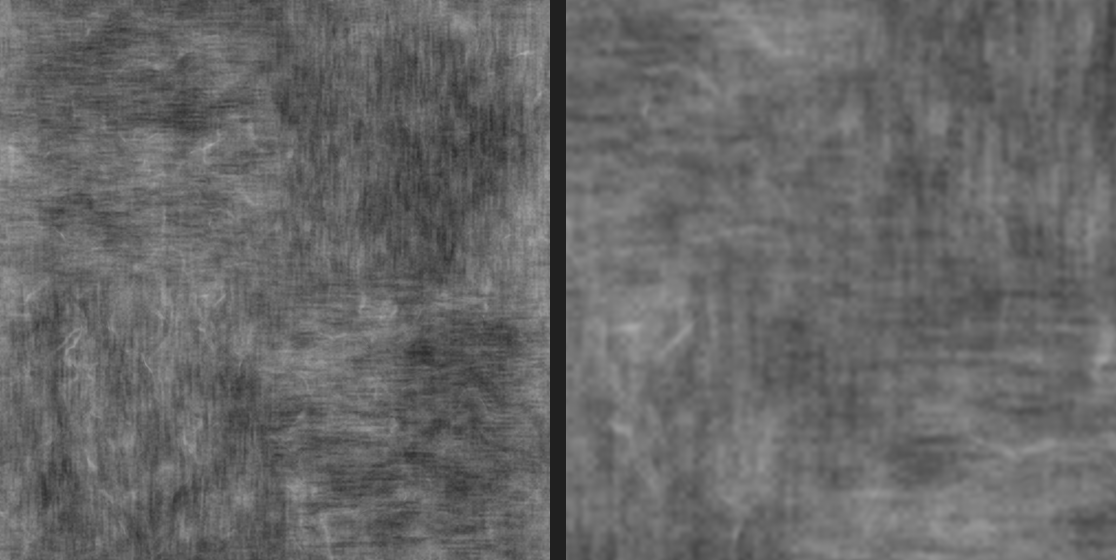
Left: the whole. Right: its middle third, enlarged.
A WebGL 2 fragment shader for this texture:

```glsl
#version 300 es
precision highp float;
// Worn grey cloth: four quadrants of fine thread running across or upright,
// under soft clouds, ragged mottling, dark folds and pale creases.
// Every layer is wrapped lattice noise or a wrapped cell scatter, so it tiles.
uniform vec2 u_resolution;
out vec4 fragColor;

const float TAU = 6.28318;

float hash(vec2 p, float seed) {
  return fract(sin(dot(p, vec2(127.1, 311.7)) + seed * 74.7) * 43758.55);
}

// Value noise with a whole number of cells across the tile
float noise(vec2 uv, vec2 cells, float seed) {
  vec2 p = uv * cells;
  vec2 i = floor(p);
  vec2 f = p - i;
  f = f * f * (3.0 - 2.0 * f);
  vec2 a = mod(i, cells);
  vec2 b = mod(i + 1.0, cells);
  return mix(mix(hash(a, seed), hash(vec2(b.x, a.y), seed), f.x),
             mix(hash(vec2(a.x, b.y), seed), hash(b, seed), f.x), f.y);
}

float fbm(vec2 uv, vec2 cells, float gain, float seed) {
  float sum = 0.0, total = 0.0, weight = 1.0;
  for (int k = 0; k < 4; k++) {
    sum += weight * noise(uv, cells, seed + float(k));
    total += weight;
    weight *= gain;
    cells *= 2.0;
  }
  return sum / total;
}

vec2 warp(vec2 uv, float cells, float amount, float seed) {
  vec2 shift = vec2(fbm(uv, vec2(cells), 0.5, seed),
                    fbm(uv, vec2(cells), 0.5, seed + 9.0));
  return uv + amount * (shift - 0.5);
}

// Thread streaks: long along the first axis of "cells", thin along the other
float threads(vec2 uv, vec2 cells, float seed) {
  return 0.65 * noise(uv, cells, seed)
       + 0.35 * noise(uv, floor(cells * 0.45), seed + 3.0);
}

// Short pale strokes, one per cell, at random angles
float strokes(vec2 uv, float cells, float width, float seed) {
  vec2 p = uv * cells;
  vec2 home = floor(p);
  float light = 0.0;
  for (int y = -1; y <= 1; y++) {
    for (int x = -1; x <= 1; x++) {
      vec2 cell = home + vec2(x, y);
      vec2 id = mod(cell, cells);
      vec2 centre = cell + vec2(hash(id, seed), hash(id, seed + 1.0));
      float angle = TAU * hash(id, seed + 2.0);
      vec2 dir = vec2(cos(angle), sin(angle));
      float reach = mix(0.1, 0.5, hash(id, seed + 3.0));
      vec2 d = p - centre;
      float along = clamp(dot(d, dir), -reach, reach);
      float fade = 1.0 - 0.7 * abs(along) / reach;
      float strength = hash(id, seed + 4.0);
      float gap = length(d - dir * along) / width;
      light = max(light, strength * strength * fade * exp(-gap * gap));
    }
  }
  return light;
}

// Thin wandering lines where warped noise crosses its middle value
float veins(vec2 uv, float cells, float seed) {
  float ridge = abs(noise(uv, vec2(cells), seed) - 0.5);
  float mask = smoothstep(0.5, 0.8, noise(uv, vec2(cells + 3.0), seed + 5.0));
  return mask * exp(-ridge * ridge * 500.0);
}

void main() {
  vec2 uv = gl_FragCoord.xy / u_resolution;
  vec2 bent = warp(uv, 14.0, 0.07, 1.0);
  vec2 wavy = warp(uv, 6.0, 0.012, 21.0);

  // Thread direction alternates by quadrant, with an uneven border
  float checker = sin(TAU * bent.x) * sin(TAU * bent.y);
  float upright = smoothstep(-0.2, 0.2, checker);

  // Broad tone, mottling and folds drawn out along the threads
  float clouds = fbm(bent, vec2(5.0), 0.55, 31.0) - 0.5;
  float mottle = mix(fbm(bent, vec2(18.0, 26.0), 0.7, 41.0),
                     fbm(bent, vec2(26.0, 18.0), 0.7, 47.0), upright) - 0.5;
  float folds = mix(fbm(wavy, vec2(4.0, 19.0), 0.5, 53.0),
                    fbm(wavy, vec2(19.0, 4.0), 0.5, 59.0), upright) - 0.5;

  // Fine weave and grain
  float across = threads(wavy, vec2(36.0, 216.0), 61.0) - 0.5;
  float up = threads(wavy, vec2(216.0, 36.0), 67.0) - 0.5;
  float weave = mix(across + 0.3 * up, up + 0.3 * across, upright);
  float grain = noise(uv, vec2(250.0), 71.0) - 0.5;

  // Pale creases, broken up by the mottling
  float creases = strokes(bent, 13.0, 0.06, 81.0)
                + 0.8 * strokes(bent, 23.0, 0.11, 91.0)
                + 0.6 * veins(bent, 12.0, 101.0);
  creases *= smoothstep(-0.2, 0.2, mottle + 0.5 * clouds);

  // Rubbed, lighter band along the sides
  float side = min(uv.x, 1.0 - uv.x);
  float rubbed = smoothstep(0.1, 0.0, side)
               * smoothstep(0.35, 0.75, noise(bent, vec2(5.0), 111.0));

  float tone = 0.385 + 0.28 * clouds + 0.27 * mottle + 0.15 * folds
             + 0.16 * weave + 0.07 * grain + 0.15 * creases + 0.1 * rubbed;
  fragColor = vec4(vec3(clamp(tone, 0.18, 0.75)), 1.0);
}
```
